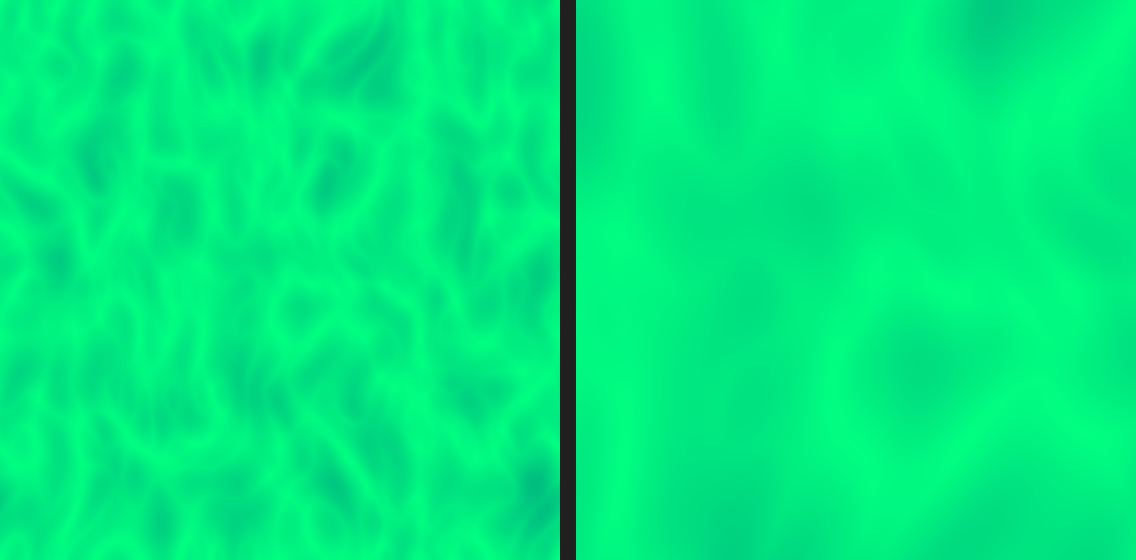
Left, the full canvas; right, a detail of the centre.
This texture is drawn by a Shadertoy shader. Its source:

```glsl
// Rippled spring-green surface: tall soft dark hollows parted by thin bright creases.
// Two octaves of folded, wrapping gradient noise are stretched upwards, gently
// bent by a third noise, and their sum darkens the green. Tiles on all sides.

const float TAU = 6.2831853;
const vec3 CREST_GREEN = vec3(0.0, 0.995, 0.5);
const vec3 HOLLOW_GREEN = vec3(0.0, 0.675, 0.5);

// Integer hash of a lattice cell, from 0 to 1
float hashCell(ivec2 cell, int seed) {
    uint h = uint(cell.x) * 1597334677u ^ uint(cell.y) * 3812015801u;
    h ^= uint(seed) * 2654435769u;
    h = (h ^ (h >> 16)) * 2246822519u;
    h = (h ^ (h >> 13)) * 3266489917u;
    h ^= h >> 16;
    return float(h >> 8) / 16777216.0;
}

// Slope contribution of one lattice corner, wrapped to the period
float cornerSlope(vec2 corner, vec2 offset, vec2 period, int seed) {
    float angle = TAU * hashCell(ivec2(mod(corner, period)), seed);
    return dot(vec2(cos(angle), sin(angle)), offset);
}

// Gradient noise that repeats a whole number of times over the unit square
float wrapNoise(vec2 uv, vec2 period, int seed) {
    vec2 p = uv * period;
    vec2 cell = floor(p);
    vec2 f = p - cell;
    vec2 blend = f * f * f * (f * (f * 6.0 - 15.0) + 10.0);
    vec2 right = vec2(1.0, 0.0);
    vec2 up = vec2(0.0, 1.0);
    float low = mix(cornerSlope(cell, f, period, seed),
                    cornerSlope(cell + right, f - right, period, seed), blend.x);
    float high = mix(cornerSlope(cell + up, f - up, period, seed),
                     cornerSlope(cell + 1.0, f - 1.0, period, seed), blend.x);
    return mix(low, high, blend.y);
}

// Absolute value with a slightly rounded crease
float softFold(float value, float rounding) {
    return sqrt(value * value + rounding * rounding) - rounding;
}

// Sum of folded octaves: zero on the creases, large in the hollows
float hollowDepth(vec2 uv, vec2 period, float rounding) {
    float depth = 0.0;
    float weight = 1.0;
    for (int octave = 0; octave < 2; octave++) {
        depth += weight * softFold(wrapNoise(uv, period, octave + 11), rounding);
        period *= 2.0;
        weight *= 0.5;
    }
    return depth;
}

// Small wrapping displacement that tilts the creases
vec2 bend(vec2 uv, vec2 period, vec2 amount) {
    return uv + amount * vec2(wrapNoise(uv, period, 31), wrapNoise(uv, period, 47));
}

void mainImage(out vec4 fragColor, in vec2 fragCoord) {
    vec2 uv = fragCoord / iResolution.xy;
    vec2 bentUv = bend(uv, vec2(4.0, 5.0), vec2(0.06, 0.04));
    float depth = hollowDepth(bentUv, vec2(8.0, 5.0), 0.012);

    // Slight power keeps the creases wide and the deepest hollows rare
    float shade = clamp(1.03 * pow(depth, 1.12), 0.0, 1.0);
    fragColor = vec4(mix(CREST_GREEN, HOLLOW_GREEN, shade), 1.0);
}
```
